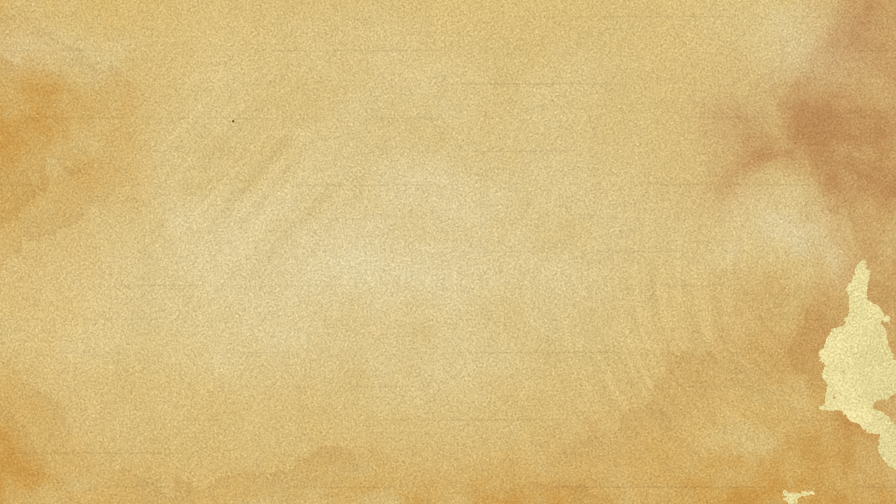
This texture is drawn by a WebGL 1 fragment shader. Its source:

```glsl
precision highp float;
// Aged, water-stained paper: soft colour washes placed by broad elliptical masks,
// broken up by warped gradient noise, with ragged tide rims, faint ruling, scuffs,
// crisp fibre grain and a torn pale patch at the right edge.
uniform vec2 u_resolution;

const vec3 PALE  = vec3(0.882, 0.818, 0.632);
const vec3 STRAW = vec3(0.846, 0.746, 0.502);
const vec3 HONEY = vec3(0.862, 0.720, 0.410);
const vec3 AMBER = vec3(0.785, 0.580, 0.270);
const vec3 BROWN = vec3(0.725, 0.525, 0.325);
const vec3 TORN  = vec3(0.905, 0.850, 0.600);

vec2 hash2(vec2 p) {
  vec3 q = fract(p.xyx * vec3(0.1031, 0.1030, 0.0973));
  q += dot(q, q.yzx + 33.33);
  return fract((q.xx + q.yz) * q.zy);
}

float corner(vec2 cell, vec2 offset, vec2 f) {
  return dot(hash2(cell + offset) * 2.0 - 1.0, f - offset);
}

float gradientNoise(vec2 p) {
  vec2 i = floor(p), f = fract(p);
  vec2 u = f * f * f * (f * (f * 6.0 - 15.0) + 10.0);
  float low = mix(corner(i, vec2(0.0), f), corner(i, vec2(1.0, 0.0), f), u.x);
  float high = mix(corner(i, vec2(0.0, 1.0), f), corner(i, vec2(1.0), f), u.x);
  return mix(low, high, u.y);
}

float fbm(vec2 p) {
  float sum = 0.0, amp = 0.65;
  for (int i = 0; i < 6; i++) {
    sum += amp * gradientNoise(p);
    p = mat2(1.6, 1.2, -1.2, 1.6) * p + 17.3;
    amp *= 0.56;
  }
  return sum;
}

// Soft elliptical mask, 1 at the centre
float blob(vec2 p, vec2 centre, vec2 radius) {
  vec2 d = (p - centre) / radius;
  return exp(-dot(d, d));
}

// Dark line on the outer side of a stain field, fading inwards
float tideRim(float field, float level) {
  float d = field - level;
  return smoothstep(-0.015, 0.0, d) * exp(-max(d, 0.0) * 11.0);
}

// Distance to a segment whose radius changes from ra to rb
float taper(vec2 p, vec2 a, vec2 b, float ra, float rb) {
  vec2 d = b - a;
  float t = clamp(dot(p - a, d) / dot(d, d), 0.0, 1.0);
  return length(p - a - d * t) - mix(ra, rb, t);
}

// Fine parallel strokes along one coordinate, broken along the other
float scratches(float across, float along) {
  return gradientNoise(vec2(across * 60.0, along * 2.0)) + gradientNoise(vec2(across * 130.0, along * 3.0));
}

// Sparse dark flecks, one candidate per cell
float flecks(vec2 p, float cells, float share) {
  vec2 cell = floor(p * cells), rnd = hash2(cell + 5.0);
  float d = length(fract(p * cells) - 0.2 - 0.6 * rnd) / cells;
  return step(hash2(cell + 71.0).x, share) * (1.0 - smoothstep(0.001, 0.0035, d));
}

void main() {
  vec2 p = gl_FragCoord.xy / u_resolution.y;
  p.x += 0.5 * (16.0 / 9.0 - u_resolution.x / u_resolution.y);
  float cloud = fbm(p * 3.2 + 3.1);
  vec2 bend = vec2(cloud, fbm(p * 3.6 + 40.0));
  float mottle = fbm(p * 6.5 + 0.8 * bend + 11.7);
  vec2 w = p + 0.20 * bend + 0.05 * mottle;

  // Paper body, lighter in the middle and along the left centre
  float light = 0.68 * blob(w, vec2(0.82, 0.56), vec2(0.72, 0.44))
              + 0.55 * blob(w, vec2(0.22, 0.40), vec2(0.40, 0.17));
  vec3 col = mix(STRAW, PALE, clamp(light - 0.12 + 0.5 * cloud + mottle, 0.0, 1.0));

  // Washes: honey on the border, amber at left and bottom, brown at upper right
  float border = 1.0 - blob(w, vec2(0.84, 0.54), vec2(1.08, 0.70));
  float gold = blob(w, vec2(0.0, 0.74), vec2(0.21, 0.20))
             + 0.8 * blob(w, vec2(0.02, 0.08), vec2(0.18, 0.17))
             + 0.7 * blob(w, vec2(1.10, -0.04), vec2(0.75, 0.17))
             + 0.5 * blob(w, vec2(1.72, 0.12), vec2(0.35, 0.30));
  float rust = blob(w, vec2(1.73, 0.73), vec2(0.28, 0.15))
             + 0.7 * blob(w, vec2(1.76, 0.98), vec2(0.14, 0.12))
             + 0.5 * blob(w, vec2(1.78, 0.35), vec2(0.20, 0.28));
  float bleach = blob(w, vec2(1.55, 0.51), vec2(0.13, 0.08))
               + 0.8 * blob(w, vec2(1.56, 0.91), vec2(0.18, 0.09))
               + 0.7 * blob(w, vec2(0.10, 0.92), vec2(0.16, 0.06));
  col = mix(col, HONEY, clamp(border * (0.65 + 1.6 * mottle), 0.0, 0.85));
  col = mix(col, AMBER, clamp(gold * (0.72 + 1.8 * mottle + 0.5 * cloud), 0.0, 0.9));
  col = mix(col, BROWN, clamp(rust * (0.7 + cloud + 1.6 * mottle), 0.0, 0.9));
  col = mix(col, PALE, clamp(bleach * (0.7 + 1.1 * mottle), 0.0, 0.8));

  // Broken water marks with a crisp outer edge
  float field = gold + rust + 0.25 * border + 0.4 * mottle;
  float broken = smoothstep(-0.25, 0.25, gradientNoise(p * 5.0 + 2.0));
  col *= 1.0 - vec3(0.04, 0.06, 0.08) * broken * (tideRim(field, 0.36) + tideRim(field, 0.7));

  // Faint, interrupted ruling
  float ruleY = abs(fract(p.y * 15.0 + 0.04 * gradientNoise(p * 2.0)) - 0.5) / 15.0;
  float rule = (1.0 - smoothstep(0.0005, 0.003, ruleY)) * smoothstep(-0.1, 0.4, gradientNoise(p * vec2(5.0, 15.0)));
  col *= 1.0 - 0.045 * rule;

  // Curved scuffs on the right, slanted ones at upper left
  vec2 arc = p - vec2(1.72, 0.48);
  float scuff = scratches(length(arc), atan(arc.y, -arc.x)) * blob(p, vec2(1.32, 0.30), vec2(0.26, 0.25));
  scuff += scratches(dot(p, vec2(0.75, -0.66)), dot(p, vec2(0.66, 0.75))) * blob(p, vec2(0.46, 0.66), vec2(0.18, 0.20));
  col += 0.045 * scuff;

  // Torn patch and loose flake
  vec2 t = p + 0.075 * vec2(fbm(p * 13.0), fbm(p * 13.0 + 8.0));
  float tear = taper(t, vec2(1.718, 0.47), vec2(1.70, 0.255), 0.012, 0.075);
  tear = min(tear, taper(t, vec2(1.70, 0.20), vec2(1.80, 0.09), 0.030, 0.028));
  tear = min(tear, taper(t, vec2(1.55, 0.018), vec2(1.59, 0.030), 0.004, 0.010));
  float edge = 0.7 / u_resolution.y + 0.0008;
  col = mix(col, TORN + 0.12 * mottle, 1.0 - smoothstep(-edge, edge, tear));

  // Fibre grain on turned lattices, then flecks
  float grain = gradientNoise(mat2(0.8, 0.6, -0.6, 0.8) * p * 213.0);
  grain += gradientNoise(mat2(0.92, -0.39, 0.39, 0.92) * p * 241.0 + 9.0);
  grain += 0.4 * gradientNoise(p * 97.0);
  col *= 1.0 + vec3(0.125, 0.135, 0.165) * grain + 0.03 * gradientNoise(p * 36.0);
  col = mix(col, vec3(0.30, 0.21, 0.11), 0.75 * flecks(p, 7.0, 0.06));
  gl_FragColor = vec4(clamp(col, 0.0, 1.0), 1.0);
}
```
